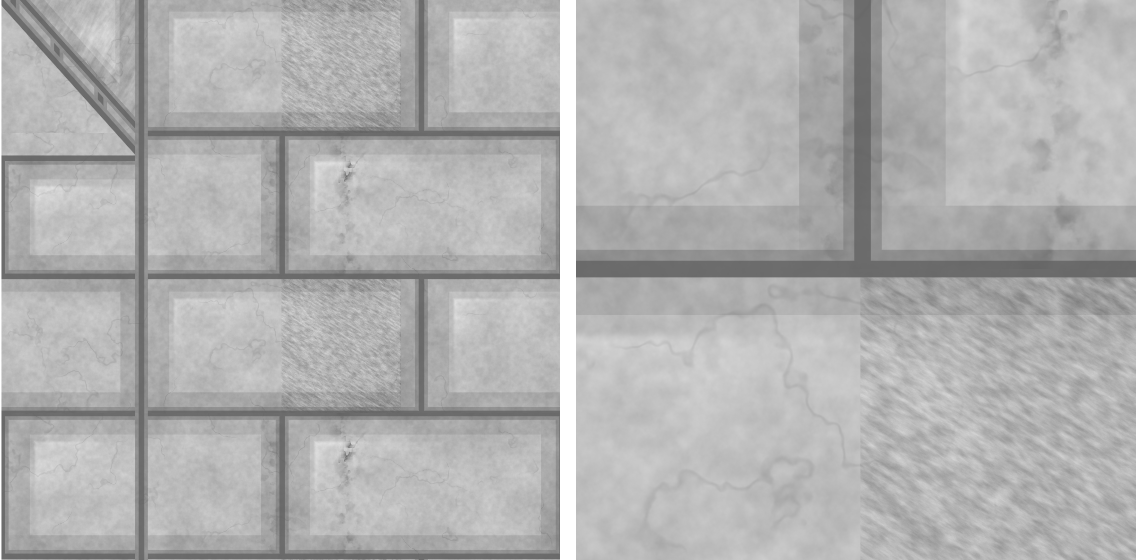
Left, the full canvas; right, a detail of the centre.
A WebGL 2 fragment shader for this pattern:

```glsl
#version 300 es
precision highp float;
// Grey bevelled stone blocks in running bond, two repeats across and two down.
// Each block is nested rectangles (joint, lip, face, panel) with a corner glow;
// a pillar joint and a diagonal band cut the left side, and noise adds wear.
uniform vec2 u_resolution;
out vec4 fragColor;

const float SIZE = 768.0;             // design units across the canvas
const float PERIOD = 384.0;           // block length and two-course height
const float COURSE = 196.0;           // height of one block
const float COURSE_TOP = 183.0;       // first joint, measured from the top
const float PILLAR_X = 194.0;
const float LEDGE_Y = 217.0;          // joint under the diagonal corner
const float SLOPE = 1.115;            // steepness of the diagonal band
const float BAND = 35.0;              // vertical thickness of that band
const float JOINT_HALF = 3.8;
const float LIP_HALF = 8.8;
const vec4 PANEL_INSET = vec4(38.0, 29.0, 29.0, 29.0); // left, top, right, bottom
const vec2 GLOW_INSET = vec2(45.0, 39.0);
const float JOINT = 0.42;
const float LIP = 0.555;
const float FACE = 0.672;
const float PANEL = 0.728;
const float GLOW = 0.095;

float pixel; // one output pixel in design units

float cover(float d) { return clamp(d / pixel + 0.5, 0.0, 1.0); }

float hash(vec2 p) {
  vec3 q = fract(p.xyx * 0.1031);
  q += dot(q, q.yzx + 33.33);
  return fract((q.x + q.y) * q.z);
}

float noise(vec2 p) {
  vec2 i = floor(p), f = fract(p);
  f = f * f * (3.0 - 2.0 * f);
  return mix(mix(hash(i), hash(i + vec2(1, 0)), f.x),
             mix(hash(i + vec2(0, 1)), hash(i + vec2(1, 1)), f.x), f.y);
}

float fbm(vec2 p) {
  float sum = 0.0, amp = 0.5;
  for (int i = 0; i < 5; i++) {
    sum += amp * noise(p);
    p = mat2(1.6, 1.2, -1.2, 1.6) * p + 7.3;
    amp *= 0.5;
  }
  return sum;
}

// Dark joint flanked by a paler lip, at distance d from its centre line.
float groove(float tone, float d) {
  tone = mix(LIP, tone, cover(d - LIP_HALF));
  return mix(JOINT, tone, cover(d - JOINT_HALF));
}

float block(vec2 p, vec2 lo, vec2 hi) {
  vec4 gap = vec4(p - lo, hi - p);
  vec4 inner = gap - PANEL_INSET;
  float tone = FACE - 0.02 * cover(-inner.z) - 0.015 * cover(-inner.w);
  float inside = min(min(inner.x, inner.y), min(inner.z, inner.w));
  tone = mix(tone, PANEL, cover(inside));
  // Light gathers at the upper left of the panel
  vec2 g = gap.xy - GLOW_INSET;
  float lit = smoothstep(-3.0, 3.0, min(g.x, g.y));
  float rim = 0.4 * exp(-abs(min(g.x, g.y)) / 4.0) * (1.0 - smoothstep(30.0, 110.0, max(g.x, g.y)));
  tone += GLOW * lit * (exp(-(max(g.x, 0.0) * 0.8 + max(g.y, 0.0)) / 75.0) + rim) * cover(inside);
  return groove(tone, min(min(gap.x, gap.y), min(gap.z, gap.w)));
}

// Corner cut by a slanting band of narrow stones.
float corner(vec2 p) {
  float s = p.y - SLOPE * p.x;
  float perp = inversesqrt(1.0 + SLOPE * SLOPE);
  float upper = (s + BAND) * perp, lower = s * perp;
  float tri = mix(FACE - 0.015, PANEL, cover(164.0 - p.x) * cover(-upper - 22.0));
  tri += 0.05 * smoothstep(95.0, 155.0, p.x) * cover(158.0 - p.x) * cover(-upper - 30.0);
  tri += 0.16 * (fbm(vec2(p.x * 0.16 + p.y * 0.09, p.y * 0.03 - p.x * 0.03)) - 0.48);
  float strip = groove(FACE - 0.01, abs(mod(p.x - 48.0, 60.0) - 30.0));
  float tone = mix(tri, strip, cover(upper));
  tone = mix(tone, PANEL, cover(lower));
  tone = groove(tone, abs(upper) * 1.2);
  tone = mix(groove(tone, abs(lower)), tone, cover(lower - JOINT_HALF));
  return mix(JOINT, tone, cover(abs(p.y - LEDGE_Y) - JOINT_HALF));
}

// Mottling, veins, a rough patch and a pitted crack; t wraps every two courses.
float wear(vec2 t) {
  float w = 0.13 * (fbm(t / 42.0) - 0.48) + 0.1 * (fbm(t / 6.0 + 31.0) - 0.48);
  float ridge = abs(fbm(t / 65.0 + 9.0) - 0.48);
  w -= 0.05 * (1.0 - smoothstep(0.0, 0.018, ridge)) * smoothstep(0.4, 0.7, noise(t / 38.0));
  float rough = cover(t.x - 386.0) * cover(550.0 - t.x) * cover(t.y - COURSE - JOINT_HALF);
  float hatch = fbm(vec2(t.x * 0.12 + t.y * 0.09, t.y * 0.4 - t.x * 0.25));
  w += rough * (0.26 * (hatch - 0.48) - 0.035);
  float wobble = 30.0 * (fbm(t.yy / 22.0) - 0.48);
  float away = abs(t.x - 474.0 - wobble);
  float pits = smoothstep(0.5, 0.68, noise(t / vec2(3.5, 5.0)));
  w -= 0.38 * pits * exp(-away / 4.0) * exp(-pow((t.y - 52.0) / 26.0, 2.0));
  w -= 0.12 * exp(-away / 15.0) * smoothstep(0.42, 0.66, fbm(t / 13.0)) * cover(COURSE - t.y);
  w -= 0.09 * exp(-abs(t.x - 370.0) / 14.0) * smoothstep(0.48, 0.7, fbm(t / 11.0)) * cover(COURSE - t.y);
  float vein = abs(t.y - 50.0 - 0.38 * (t.x - 490.0) - 40.0 * (fbm(t / 28.0) - 0.48));
  return w - 0.05 * exp(-vein / 1.5) * smoothstep(490.0, 520.0, t.x) * (1.0 - smoothstep(610.0, 690.0, t.x));
}

void main() {
  pixel = SIZE / u_resolution.y;
  vec2 p = gl_FragCoord.xy / u_resolution * SIZE;
  p.y = SIZE - p.y;                   // measure downward from the top
  float v = mod(p.y - COURSE_TOP, PERIOD);

  // Alternate courses, offset by half a block; one overlaps the other's top
  float shifted = mod(p.x - PILLAR_X, PERIOD);
  float aligned = mod(p.x - 387.0, PERIOD);
  float ledge = p.x < PILLAR_X && p.y < COURSE_TOP + COURSE ? LEDGE_Y - COURSE_TOP : 0.0;
  float lowRow = block(vec2(shifted, v), vec2(0.0, PERIOD - COURSE), vec2(PERIOD));
  float highRow = block(vec2(aligned, v), vec2(0.0, ledge), vec2(PERIOD, COURSE));
  float tone = mix(highRow, lowRow, cover(v - COURSE - JOINT_HALF));

  // Corner, pillar joint, surface wear and the pale left margin
  tone = mix(tone, corner(p), cover(PILLAR_X - p.x) * cover(LEDGE_Y - p.y));
  float pillar = groove(tone, abs(p.x - PILLAR_X));
  tone = pillar;
  tone += wear(vec2(p.x, v)) * smoothstep(JOINT - 0.1, FACE, tone);
  tone = mix(1.0, tone, cover(p.x - 2.0));
  fragColor = vec4(vec3(clamp(tone, 0.0, 1.0)), 1.0);
}
```
